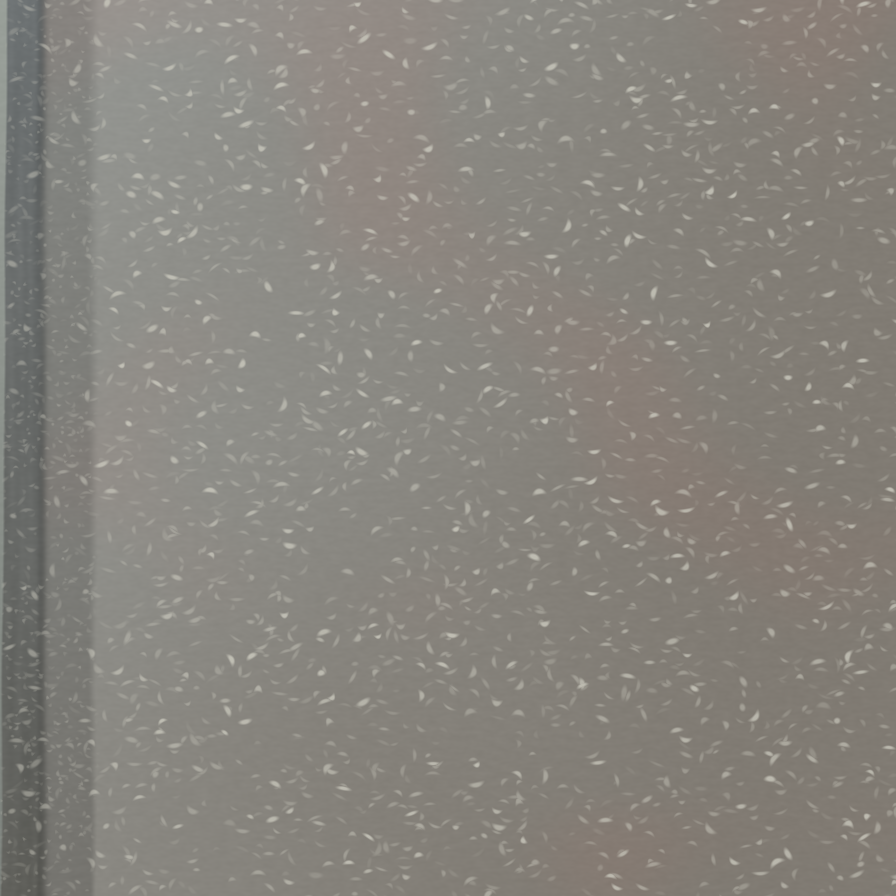
Write a Shadertoy shader that draws this texture.

```glsl
const vec3 COOL_GREY = vec3(0.580, 0.588, 0.572);
const vec3 WARM_GREY = vec3(0.502, 0.481, 0.450);
const vec3 ROSE_TINT = vec3(0.020, -0.008, -0.010);
const vec3 FLECK_COLOR = vec3(0.790, 0.785, 0.740);
const vec3 SPINE_TOP = vec3(0.430, 0.450, 0.455);
const vec3 SPINE_BOTTOM = vec3(0.375, 0.375, 0.355);
const vec3 SLIVER_COLOR = vec3(0.600, 0.625, 0.600);

vec2 hash2(vec2 p) {
    vec3 q = fract(p.xyx * vec3(0.1031, 0.1030, 0.0973));
    q += dot(q, q.yzx + 33.33);
    return fract((q.xx + q.yz) * q.zy);
}

float gradientDot(vec2 cell, vec2 offset) {
    float angle = 6.2832 * hash2(cell + 57.0).x;
    return dot(vec2(cos(angle), sin(angle)), offset);
}

// Gradient noise, roughly -0.7 to 0.7
float gradientNoise(vec2 p) {
    vec2 i = floor(p), f = fract(p);
    vec2 u = f * f * f * (f * (f * 6.0 - 15.0) + 10.0);
    vec2 e = vec2(1.0, 0.0);
    float low = mix(gradientDot(i, f), gradientDot(i + e, f - e), u.x);
    float high = mix(gradientDot(i + e.yx, f - e.yx), gradientDot(i + 1.0, f - 1.0), u.x);
    return mix(low, high, u.y);
}

// One soft, slightly bent chip; q is relative to its centre
float chip(vec2 q, float angle, vec2 halfSize, float bend, float pixel) {
    float c = cos(angle), s = sin(angle);
    q = vec2(c * q.x + s * q.y, c * q.y - s * q.x) / halfSize;
    q.y += bend * (q.x * q.x - 0.3);
    float soft = 0.35 + 0.5 * pixel / halfSize.y;
    return 1.0 - smoothstep(1.0 - soft, 1.0 + soft, length(q));
}

// Scattered chips, one candidate per cell, thinned into loose clusters
float flecks(vec2 p, float scale, float density, vec2 halfSize, float seed, float pixel) {
    vec2 home = floor(p * scale);
    float coverage = 0.0;
    for (int y = -1; y <= 1; y++) {
        for (int x = -1; x <= 1; x++) {
            vec2 cell = home + vec2(x, y);
            vec2 place = hash2(cell + seed);
            vec2 kind = hash2(cell + seed + 131.0);
            vec2 form = hash2(cell + seed + 277.0);
            vec2 center = (cell + place) / scale;
            float cluster = gradientNoise(center * 9.0 + seed);
            float present = step(kind.x, density * (1.0 + 1.1 * cluster));
            float angle = (form.x - 0.5) * mix(1.3, 3.1, step(0.6, form.y));
            vec2 size = halfSize * vec2(0.55 + 0.7 * kind.y, 0.65 + 0.5 * form.y);
            float strength = mix(0.25, 1.0, fract(kind.y * 7.3 + form.x));
            float shape = chip(p - center, angle, size, 1.6 * (place.x - 0.5), pixel);
            coverage = max(coverage, present * strength * shape);
        }
    }
    return coverage;
}

// Cool light from the upper left, fading to warm grey with rosy patches
vec3 coverColor(vec2 p) {
    float fade = 0.9 * p.x + 0.45 * (1.0 - p.y);
    fade += 0.13 * gradientNoise(p * 3.0 + 4.0);
    vec3 color = mix(COOL_GREY, WARM_GREY, smoothstep(-0.1, 1.2, fade));
    return color + ROSE_TINT * smoothstep(0.05, 0.5, gradientNoise(p * 3.6 + 19.0));
}

float edge(float at, float softness, float x) {
    return smoothstep(at - softness, at + softness, x);
}

// Hinge shade, dark spine, crease and the pale sliver at the far left
vec3 addSpine(vec3 color, vec2 p, float pixel) {
    float wobble = 0.002 * gradientNoise(vec2(3.0, p.y * 6.0));
    float x = p.x + wobble;
    float streak = gradientNoise(vec2(x * 110.0, p.y * 4.0));
    vec3 spine = mix(SPINE_BOTTOM, SPINE_TOP, p.y) + 0.035 * streak;
    float hinge = 1.0 - edge(0.104, 0.004 + 0.006 * p.y, x);
    color *= 1.0 - hinge * mix(0.15, 0.11, p.y);
    color = mix(spine, color, edge(0.048, 0.006, x));
    float crease = exp(-pow((x - 0.047) / 0.006, 2.0));
    color *= 1.0 - 0.13 * crease;
    float sliver = 1.0 - edge(0.001 + 0.007 * p.y, 0.0012 + 0.5 * pixel, x);
    return mix(color, SLIVER_COLOR * mix(0.82, 1.0, p.y), sliver);
}

void mainImage(out vec4 fragColor, in vec2 fragCoord) {
    vec2 p = fragCoord / iResolution.xy;
    float pixel = 1.0 / iResolution.y;

    // Cover with faint sideways mottling
    vec3 color = addSpine(coverColor(p), p, pixel);
    color += 0.012 * gradientNoise(p * vec2(55.0, 150.0));
    color += 0.010 * gradientNoise(p * vec2(130.0, 260.0) + 41.0);

    // Bright chips, small faint chips and fine dust on the spine
    float bright = flecks(p, 38.0, 0.55, vec2(0.0058, 0.0027), 11.0, pixel);
    float faint = flecks(p, 62.0, 0.48, vec2(0.0052, 0.0019), 73.0, pixel);
    float dust = flecks(p, 110.0, 0.45, vec2(0.0026, 0.0016), 151.0, pixel);
    float onSpine = 1.0 - edge(0.106, 0.008, p.x);
    float onCover = edge(0.007 * p.y, 0.002, p.x);
    float amount = max(0.85 * bright, 0.42 * faint);
    amount = max(amount * mix(1.0, 0.65, onSpine), 0.32 * dust * onSpine);
    color = mix(color, FLECK_COLOR, amount * onCover);

    fragColor = vec4(color, 1.0);
}
```
